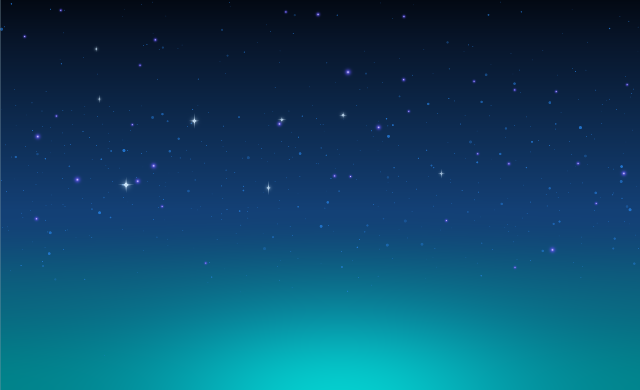
Give the GLSL for this background, as a Shadertoy shader.

```glsl
#define GLOW_CENTER vec2(0.53, -0.03)
#define GLOW_RADIUS vec2(0.27, 0.21)
#define GLOW_COLOR vec3(0.02, 0.81, 0.81)
#define HAZE_COLOR vec3(0.04, 0.46, 0.65)
#define DUST_COLOR vec3(0.15, 0.52, 0.92)
#define VIOLET_COLOR vec3(0.36, 0.31, 0.95)
#define SPARKLE_COLOR vec3(0.82, 0.92, 1.0)
#define SPARKLE_CELLS 5.0
#define VIOLET_CELLS 8.0
#define DUST_CELLS 20.0

vec3 hash3(vec2 cell, float seed) {
    vec3 q = fract(vec3(cell.xyx + seed) * vec3(0.1031, 0.1030, 0.0973));
    q += dot(q, q.yxz + 33.33);
    return fract((q.xxy + q.yzz) * q.zyx);
}

// Vertical sky gradient with a low elliptical glow
vec3 skyColor(vec2 uv) {
    float h = uv.y;
    vec3 sky = mix(vec3(0.0, 0.51, 0.53), vec3(0.045, 0.38, 0.49), smoothstep(0.0, 0.28, h));
    sky = mix(sky, vec3(0.075, 0.25, 0.46), smoothstep(0.22, 0.46, h));
    sky = mix(sky, vec3(0.05, 0.16, 0.30), clamp((h - 0.46) / 0.24, 0.0, 1.0));
    sky = mix(sky, vec3(0.028, 0.08, 0.16), clamp((h - 0.70) / 0.20, 0.0, 1.0));
    sky = mix(sky, vec3(0.012, 0.035, 0.075), clamp((h - 0.90) / 0.10, 0.0, 1.0));

    vec2 d = (uv - GLOW_CENTER) / GLOW_RADIUS;
    float r2 = dot(d, d);
    sky = mix(sky, HAZE_COLOR, 0.55 * exp(-0.55 * r2) * smoothstep(0.55, 0.15, h));
    return mix(sky, GLOW_COLOR, exp(-r2));
}

// Offset from the jittered star in this cell; also returns its traits
vec2 starOffset(vec2 p, float cells, float margin, float seed, out vec3 traits, out float height) {
    vec2 cell = floor(p * cells);
    vec2 jitter = mix(vec2(margin), vec2(1.0 - margin), hash3(cell, seed).xy);
    vec2 center = (cell + jitter) / cells;
    traits = hash3(cell, seed + 17.0);
    height = center.y;
    return p - center;
}

// Small blue dots, densest across the middle of the sky
float dust(vec2 p, float pixel, float cells, float seed) {
    vec3 traits;
    float height;
    vec2 q = starOffset(p, cells, 0.1, seed, traits, height);
    float band = smoothstep(0.2, 0.45, height) * mix(1.0, 0.35, smoothstep(0.6, 0.85, height));
    float radius = mix(0.0008, 0.004, pow(traits.y, 7.0));
    float dotMask = 1.0 - smoothstep(radius - 0.5 * pixel, radius + 0.5 * pixel, length(q));
    return dotMask * step(traits.x, 0.55 * band) * mix(0.25, 0.8, traits.z);
}

// Violet halo in x, pale core in y
vec2 violetStar(vec2 p) {
    vec3 traits;
    float height;
    vec2 q = starOffset(p, VIOLET_CELLS, 0.12, 41.0, traits, height);
    float radius = mix(0.0034, 0.0085, pow(traits.y, 4.0));
    float present = step(traits.x, 0.62 * smoothstep(0.15, 0.55, height));
    float r2 = dot(q, q) / (radius * radius);
    return present * vec2(0.85 * exp(-r2), 0.9 * exp(-8.0 * r2));
}

// Four-pointed star with tapered arms and a soft halo
float sparkle(vec2 p) {
    vec3 traits;
    float height;
    vec2 q = starOffset(p, SPARKLE_CELLS, 0.2, 73.0, traits, height);
    float size = mix(0.4, 1.0, traits.y * traits.y);
    float present = step(traits.x, 0.5) * step(0.45, height);
    vec2 a = abs(q) / size;
    float across = max(0.0, 1.0 - a.x / 0.034 - a.y / 0.0035);
    float upright = max(0.0, 1.0 - a.y / 0.036 - a.x / 0.0035);
    float r2 = dot(a, a);
    float light = 0.8 * max(across, upright) + 0.35 * exp(-r2 / 0.00015) + exp(-r2 / 0.00002);
    return present * min(light, 1.0) * mix(0.65, 1.0, traits.y);
}

void mainImage(out vec4 fragColor, in vec2 fragCoord) {
    vec2 uv = fragCoord / iResolution.xy;
    vec2 p = fragCoord / iResolution.y;
    float pixel = 1.0 / iResolution.y;
    vec3 color = skyColor(uv);

    // Star layers, from faint to bright
    for (int i = 0; i < 2; i++) {
        float layer = float(i);
        color = mix(color, DUST_COLOR, dust(p, pixel, DUST_CELLS + 9.0 * layer, 5.0 + 11.0 * layer));
    }
    vec2 violet = violetStar(p);
    color = mix(color, VIOLET_COLOR, violet.x);
    color = mix(color, vec3(0.85, 0.82, 1.0), violet.y);
    color = mix(color, SPARKLE_COLOR, sparkle(p));

    // Pale hairline along the left border
    color = mix(color, vec3(0.5, 0.6, 0.65), 0.4 * (1.0 - smoothstep(0.0005, 0.002, uv.x)));
    fragColor = vec4(color, 1.0);
}
```
